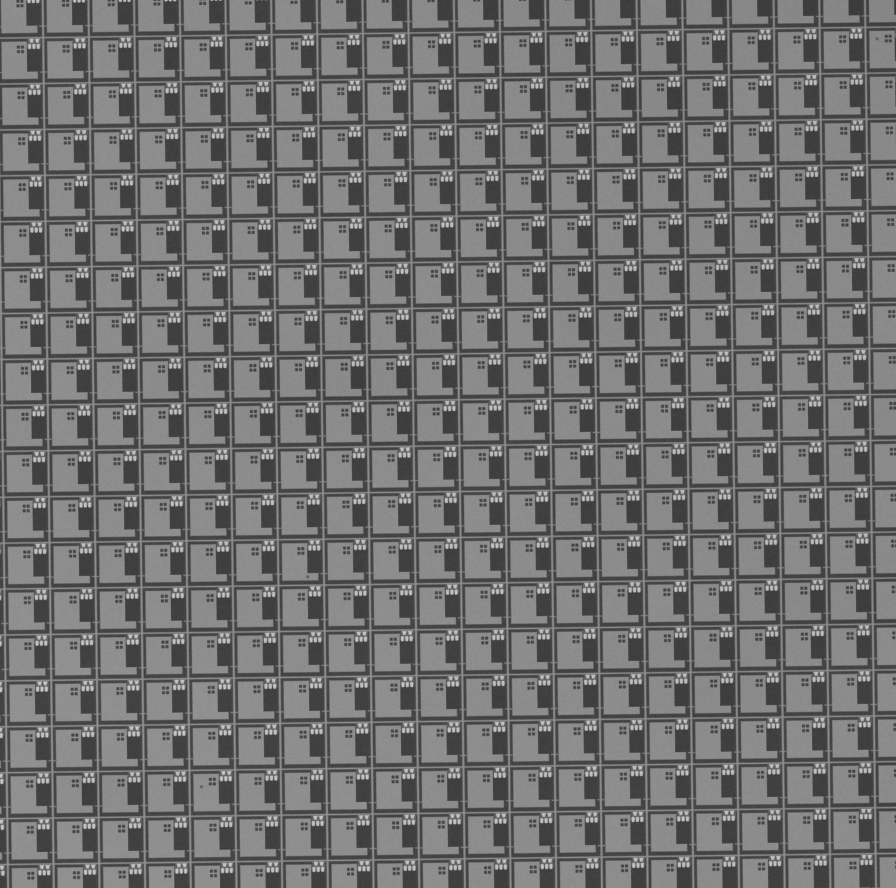
Reproduce this pattern procedurally as a WebGL 2 fragment shader.

```glsl
#version 300 es
precision highp float;

uniform vec2 u_resolution;
out vec4 outColor;

const vec2 PITCH = vec2(0.05098, 0.05124);
const vec2 ANCHOR = vec2(0.4095, 0.5949);
const float TILT = 0.0125;

const float FRAME = 0.265;
const float BLOCK = 0.25;
const float PAD = 0.555;
const float LINE = 0.55;
const float METAL = 0.76;

float hash(vec2 p) {
    vec3 q = fract(vec3(p.xyx) * 0.1031);
    q += dot(q, q.yzx + 33.33);
    return fract((q.x + q.y) * q.z);
}

float valueNoise(vec2 p) {
    vec2 i = floor(p);
    vec2 f = fract(p);
    f = f * f * (3.0 - 2.0 * f);
    float low = mix(hash(i), hash(i + vec2(1.0, 0.0)), f.x);
    float high = mix(hash(i + vec2(0.0, 1.0)), hash(i + vec2(1.0, 1.0)), f.x);
    return mix(low, high, f.y);
}

float fill(float d, float soft) {
    return smoothstep(soft, -soft, d);
}

// Signed distance to a box given by its lower left and upper right corners
float boxDist(vec2 p, vec2 lo, vec2 hi, float radius) {
    vec2 q = abs(p - 0.5 * (lo + hi)) - 0.5 * (hi - lo) + radius;
    return length(max(q, 0.0)) + min(max(q.x, q.y), 0.0) - radius;
}

float box(vec2 p, vec2 lo, vec2 hi, float soft) {
    return fill(boxDist(p, lo, hi, 0.0), soft);
}

// Three contact fingers with a two-notch comb above them
float contacts(vec2 c, float soft) {
    float mask = 0.0;
    for (int i = 0; i < 3; i++) {
        float x = 0.70 + 0.095 * float(i);
        mask = max(mask, fill(boxDist(c, vec2(x - 0.034, 0.755), vec2(x + 0.034, 0.865), 0.025), soft));
    }
    for (int i = 0; i < 2; i++) {
        float x = 0.745 + 0.125 * float(i);
        float taper = 0.048 - 0.30 * abs(c.y - 0.97);
        float wedge = max(abs(c.x - x) - max(taper, 0.018), abs(c.y - 0.935) - 0.042);
        mask = max(mask, fill(wedge, soft));
    }
    return mask;
}

// Two by two group of dark vias
float vias(vec2 c, float soft) {
    vec2 q = abs(c - vec2(0.50, 0.75)) - vec2(0.043, 0.05);
    return fill(boxDist(q, vec2(-0.033), vec2(0.033), 0.02), soft);
}

float chipCell(vec2 c, float soft) {
    float tone = FRAME;

    // Pad with its upper right notch
    float pad = boxDist(c, vec2(0.085, 0.105), vec2(0.875, 0.92), 0.01);
    float notch = boxDist(c, vec2(0.645, 0.27), vec2(1.1, 1.1), 0.0);
    tone = mix(tone, PAD, fill(max(pad, -notch), soft));
    tone = mix(tone, BLOCK, box(c, vec2(0.645, 0.27), vec2(0.935, 0.79), soft));
    tone = mix(tone, 0.38, box(c, vec2(0.66, 0.80), vec2(0.95, 0.98), soft));
    tone = mix(tone, BLOCK, 0.95 * vias(c, soft));

    // Light scribe lines and the small tick crossing them
    vec2 toLine = 0.5 - abs(c - 0.5);
    tone = mix(tone, LINE, fill(toLine.y - 0.017, soft));
    tone = mix(tone, LINE, fill(toLine.x - 0.023, soft));
    float tick = max(toLine.x - 0.075, abs(c.y - 0.25) - 0.012);
    tone = mix(tone, 0.57, 0.8 * fill(tick, soft));

    return mix(tone, METAL, contacts(c, soft));
}

// Sparse dust specks scattered on a coarse grid
float dust(vec2 p) {
    vec2 g = p * 24.0;
    vec2 id = floor(g);
    vec2 center = 0.2 + 0.6 * vec2(hash(id + 7.1), hash(id + 19.7));
    float present = step(0.985, hash(id + 3.3));
    return present * fill(length(fract(g) - center) - 0.04, 0.03);
}

void main() {
    vec2 p = gl_FragCoord.xy / u_resolution.x;
    vec2 q = p - ANCHOR;
    vec2 axis = vec2(cos(TILT), sin(TILT));
    vec2 grid = vec2(dot(q, axis), dot(q, vec2(-axis.y, axis.x))) / PITCH;
    float soft = 0.008 + 0.6 / (u_resolution.x * PITCH.x);

    float tone = chipCell(fract(grid), soft);

    // Uneven light, cell variation and grain
    tone *= 1.015 - 0.03 * p.x - 0.025 * p.y;
    tone *= 1.0 + 0.015 * (hash(floor(grid) + 50.0) - 0.5);
    tone += 0.012 * (valueNoise(p * 9.0) - 0.5);
    tone += 0.018 * (hash(floor(p * 512.0)) - 0.5);
    tone = mix(tone, 0.28, 0.7 * dust(p));

    outColor = vec4(vec3(tone), 1.0);
}
```
